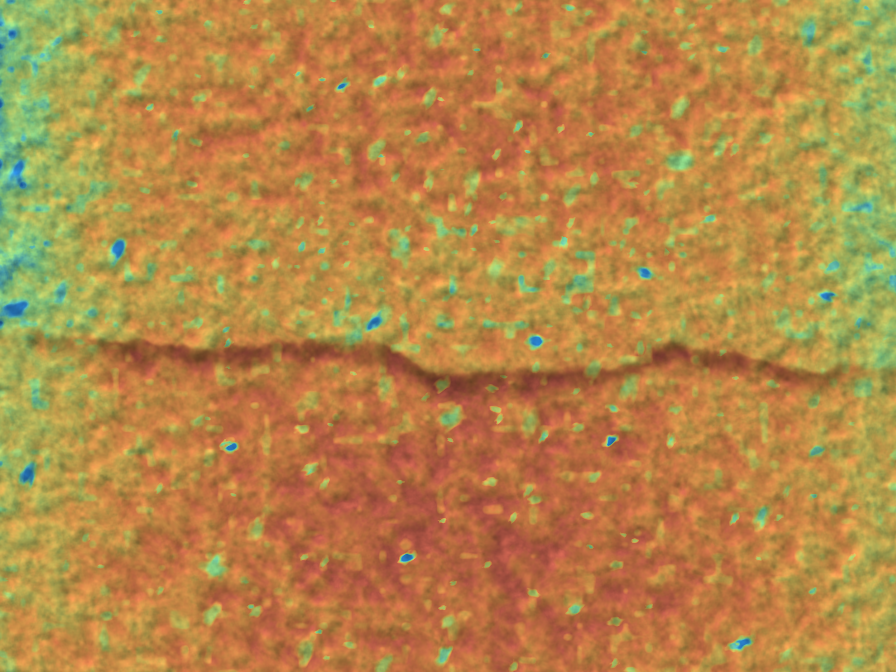
A Shadertoy shader for this texture:

```glsl
#define GRAIN_SCALE 44.0
#define GRAIN_HEAT 0.48
#define RELIEF 0.62
#define SPECKLE 0.32
#define CRACK_WIDTH 0.010
#define CRACK_DARKNESS 0.30
#define FLECK_DENSITY 0.34
#define PALE_HEAT 0.34
#define COLD_HEAT 0.03

const vec3 HEAT_RAMP[8] = vec3[8](
    vec3(0.10, 0.38, 0.70), vec3(0.30, 0.66, 0.70), vec3(0.49, 0.76, 0.48), vec3(0.63, 0.70, 0.36),
    vec3(0.71, 0.63, 0.30), vec3(0.77, 0.54, 0.27), vec3(0.74, 0.43, 0.25), vec3(0.64, 0.31, 0.25));

// Crack heights at even steps across the canvas
const float CRACK_Y[13] = float[13](
    0.510, 0.493, 0.483, 0.477, 0.479, 0.481, 0.437, 0.437, 0.446, 0.481, 0.462, 0.441, 0.453);

// Large flecks: position and radius; a negative radius marks a pale one
const vec3 FLECKS[16] = vec3[16](
    vec3(0.175, 0.628, 0.017), vec3(0.026, 0.748, 0.019), vec3(0.024, 0.540, 0.019), vec3(0.042, 0.293, 0.016),
    vec3(0.510, 0.873, 0.011), vec3(1.014, 0.760, -0.021), vec3(0.557, 0.521, 0.015), vec3(0.799, 0.491, 0.014),
    vec3(0.960, 0.595, 0.015), vec3(1.229, 0.559, 0.014), vec3(0.344, 0.335, 0.011), vec3(0.670, 0.378, -0.019),
    vec3(0.318, 0.153, -0.018), vec3(0.606, 0.170, 0.011), vec3(0.908, 0.344, 0.011), vec3(1.106, 0.043, 0.013));

float hash(vec2 p) {
    return fract(sin(dot(p, vec2(127.1, 311.7))) * 43758.5453);
}

float noise(vec2 p) {
    vec2 i = floor(p), f = fract(p);
    f = f * f * (3.0 - 2.0 * f);
    return mix(mix(hash(i), hash(i + vec2(1, 0)), f.x),
               mix(hash(i + vec2(0, 1)), hash(i + vec2(1, 1)), f.x), f.y);
}

float fbm(vec2 p) {
    float sum = 0.0, amp = 0.5;
    for (int i = 0; i < 4; i++) {
        sum += amp * noise(p);
        p = mat2(1.6, 1.2, -1.2, 1.6) * p + 7.3;
        amp *= 0.52;
    }
    return sum;
}

float bump(vec2 p, vec2 center, vec2 size) {
    vec2 q = (p - center) / size;
    return exp(-dot(q, q));
}

float crackHeight(float x) {
    float t = clamp(x, 0.0, 0.9999) * 12.0;
    int i = int(t);
    return mix(CRACK_Y[i], CRACK_Y[i + 1], smoothstep(0.0, 1.0, fract(t)));
}

vec3 heatColor(float heat) {
    float t = clamp(heat, 0.0, 0.9999) * 7.0;
    int i = int(t);
    return mix(HEAT_RAMP[i], HEAT_RAMP[i + 1], fract(t));
}

// Coverage of a ragged, randomly tilted oval
float fleck(vec2 offset, float radius, float seed) {
    float a = seed * 1.8 - 0.4, c = cos(a), s = sin(a);
    vec2 q = mat2(c, -s, s, c) * offset * vec2(0.8, 1.35) / radius;
    return 1.0 - smoothstep(0.35, 1.15, length(q) + 0.6 * (noise(q * 1.8 + seed * 91.0) - 0.5));
}

float addScatteredFlecks(float heat, vec2 p, float cell, float density) {
    vec2 id = floor(p / cell);
    for (int k = 0; k < 9; k++) {
        vec2 g = id + vec2(k % 3, k / 3) - 1.0;
        vec2 center = (g + 0.15 + 0.7 * vec2(hash(g), hash(g + 31.7))) * cell;
        float pick = hash(g + 73.1), seed = hash(g + 11.9);
        float radius = cell * mix(0.12, 0.27, seed * seed);
        float target = mix(PALE_HEAT, 0.14, step(0.8, hash(g + 5.3)));
        float m = fleck(p - center, radius, seed) * step(pick, density);
        heat = mix(heat, min(heat, target), m * 0.85);
    }
    return heat;
}

void mainImage(out vec4 fragColor, in vec2 fragCoord) {
    vec2 uv = fragCoord / iResolution.xy;
    vec2 p = uv * vec2(4.0 / 3.0, 1.0);
    float above = uv.y - crackHeight(uv.x) + 0.030 * (fbm(p * 24.0) - 0.48);
    float upper = smoothstep(-0.015, 0.015, above);

    // Broad warm lobes and cool side margins
    float heat = mix(0.78, 0.74, upper);
    heat += 0.10 * bump(uv, vec2(0.47, 0.82), vec2(0.30, 0.19));
    heat += 0.15 * bump(uv, vec2(0.52, 0.19), vec2(0.30, 0.22));
    heat += 0.16 * bump(uv, vec2(0.16, 0.445), vec2(0.05, 0.04));
    heat -= 0.10 * upper * bump(uv, vec2(0.45, 0.54), vec2(0.42, 0.11));
    heat -= 0.28 * upper * exp(-uv.x * uv.x / 0.010);
    heat -= 0.18 * (1.0 - upper) * smoothstep(0.02, 0.35, uv.y) * exp(-uv.x * uv.x / 0.018);
    heat -= mix(0.15, 0.20, upper) * exp(-uv.x / 0.14);
    heat -= mix(0.07, 0.08, upper) * smoothstep(0.68, 0.90, uv.x);
    heat -= mix(0.15, 0.25, upper) * smoothstep(0.86, 1.0, uv.x);

    // Stone grain with sparse green speckles
    vec2 q = p * GRAIN_SCALE + 0.35 * vec2(noise(p * 25.0), noise(p * 25.0 + 40.0));
    float grain = fbm(q);
    float crowd = bump(uv, vec2(0.52, 0.59), vec2(0.32, 0.15));
    heat += GRAIN_HEAT * (grain - 0.47) + 0.10 * (fbm(p * 11.0 + 3.0) - 0.47);
    heat -= SPECKLE * (0.6 + 0.7 * crowd) * smoothstep(0.70, 0.95, noise(p * 58.0 + 17.0));

    // Crack, broken in depth, with a soft warm shadow beneath
    float reach = smoothstep(0.0, 0.13, uv.x) * (1.0 - 0.6 * smoothstep(0.85, 1.0, uv.x));
    float width = CRACK_WIDTH * mix(2.1, 0.8, upper);
    float crack = exp(-above * above / (width * width)) * mix(0.5, 1.0, reach);
    crack *= 0.6 + 0.5 * noise(p * vec2(16.0, 30.0));
    heat += 0.15 * crack;

    // Small flecks crowd the band over the crack
    heat = addScatteredFlecks(heat, p, 0.036, FLECK_DENSITY * (0.4 + 1.2 * crowd));
    heat = addScatteredFlecks(heat, p + 4.7, 0.07, FLECK_DENSITY);
    for (int i = 0; i < 16; i++) {
        vec3 f = FLECKS[i];
        float m = fleck(p - f.xy, abs(f.z), hash(f.xy));
        heat = mix(heat, f.z < 0.0 ? PALE_HEAT - 0.05 : COLD_HEAT, m);
    }

    // Raking light over the grain
    float slope = grain - fbm(q + vec2(0.35, -0.45));
    float light = 1.0 + RELIEF * slope + 0.14 * (noise(p * 140.0) - 0.5);
    vec3 color = heatColor(heat) * light * (1.0 - CRACK_DARKNESS * crack);
    fragColor = vec4(clamp(color, 0.0, 1.0), 1.0);
}
```
